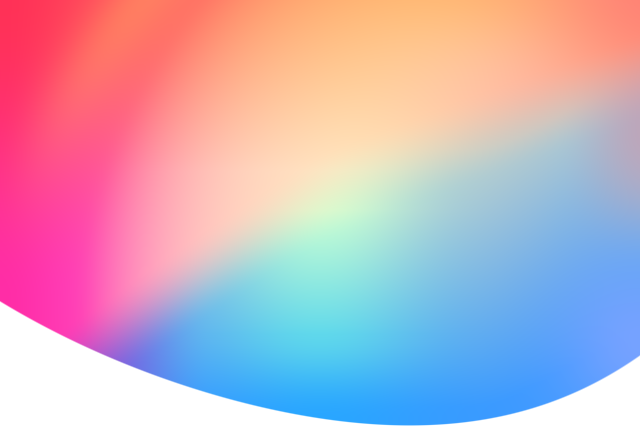
This background is drawn by a WebGL 2 fragment shader. Its source:

```glsl
#version 300 es
precision highp float;
// A bright colour field over a white curved foot: a warm layer above and a
// cool layer below meet along a soft bent seam, with a hot pink ribbon at left.
// Each layer is built from smooth ramps and round glows.

uniform vec2 u_resolution;
out vec4 fragColor;

// Soft round spot: 1 at the centre, falling smoothly with distance.
float glow(vec2 p, vec2 centre, float radius) {
    vec2 d = (p - centre) / radius;
    return exp(-dot(d, d));
}

// Red and magenta region left of the ribbon edge.
vec3 hotLayer(vec2 p, float edgeX) {
    float rise = smoothstep(0.3, 1.0, p.y);
    vec3 outer = mix(vec3(1.0, 0.17, 0.65), vec3(1.0, 0.19, 0.34), rise);
    vec3 inner = mix(vec3(1.0, 0.22, 0.71), vec3(1.0, 0.43, 0.39), rise);
    vec3 hot = mix(outer, inner, smoothstep(0.0, edgeX, p.x));
    // Ember streak running beside the ribbon edge.
    float streak = (p.x - edgeX + 0.15) / 0.09;
    hot.g += 0.11 * smoothstep(0.3, 0.85, p.y) * exp(-streak * streak);
    return hot;
}

// Cream to orange, with peach and coral at right and the ribbon at left.
vec3 warmLayer(vec2 p) {
    vec3 warm = mix(vec3(1.0, 0.94, 0.77), vec3(1.0, 0.76, 0.47),
                    clamp((p.y - 0.6) / 0.4, 0.0, 1.0));
    float peach = smoothstep(0.75, 1.3, p.x) * (1.0 - smoothstep(0.75, 1.0, p.y));
    warm = mix(warm, vec3(1.0, 0.77, 0.67), peach);
    warm = mix(warm, vec3(1.0, 0.51, 0.46), glow(p, vec2(1.55, 1.03), 0.32));

    float lift = (p.y - 0.3) / 0.7;
    float edgeX = 0.19 + 0.28 * lift * lift;
    float s = p.x - edgeX;
    float softDistance = 0.5 * (s + sqrt(s * s + 0.001));
    return mix(hotLayer(p, edgeX), warm, 1.0 - exp(-5.0 * softDistance));
}

// Mint and aqua column between blue sides.
vec3 coolLayer(vec2 p) {
    float t = (p.y - 0.05) / 0.6 - 0.25 * smoothstep(1.1, 1.5, p.x);
    vec3 side = mix(vec3(0.23, 0.6, 1.0), vec3(0.73, 0.8, 0.8), clamp(t, 0.0, 1.0));
    side = mix(side, vec3(0.5, 0.34, 0.86), 1.0 - smoothstep(0.22, 0.5, p.x));
    float mauve = smoothstep(1.3, 1.52, p.x) * smoothstep(0.35, 0.7, p.y);
    side = mix(side, vec3(0.74, 0.65, 0.73), mauve);
    side = mix(side, vec3(0.5, 0.64, 1.0), 0.85 * glow(p, vec2(1.5, 0.2), 0.2));

    vec3 column = mix(vec3(0.16, 0.65, 1.0), vec3(0.38, 0.85, 0.92),
                      smoothstep(0.02, 0.24, p.y));
    column = mix(column, vec3(0.81, 1.0, 0.82), clamp((p.y - 0.22) / 0.29, 0.0, 1.0));
    float across = (p.x - 0.75) / 0.25;
    return mix(side, column, exp(-across * across));
}

void main() {
    vec2 p = gl_FragCoord.xy / u_resolution * vec2(1.5, 1.0);

    // Seam: two slopes joined by a rounded bend.
    float dx = p.x - 0.75;
    float seam = 0.57 + 0.53 * dx - 0.17 * sqrt(dx * dx + 0.01);
    float warmth = smoothstep(-0.13, 0.09, p.y - seam);
    vec3 colour = mix(coolLayer(p), warmLayer(p), warmth);

    // White foot below an uneven bowl curve.
    float u = p.x - 0.96;
    float bowl = 0.006 + u * u * (0.415 + 0.21 * u + 0.11 * u * u);
    float above = p.y - bowl;
    float blur = 0.75 * fwidth(above);
    colour = mix(vec3(1.0), colour, smoothstep(-blur, blur, above));

    fragColor = vec4(clamp(colour, 0.0, 1.0), 1.0);
}
```
